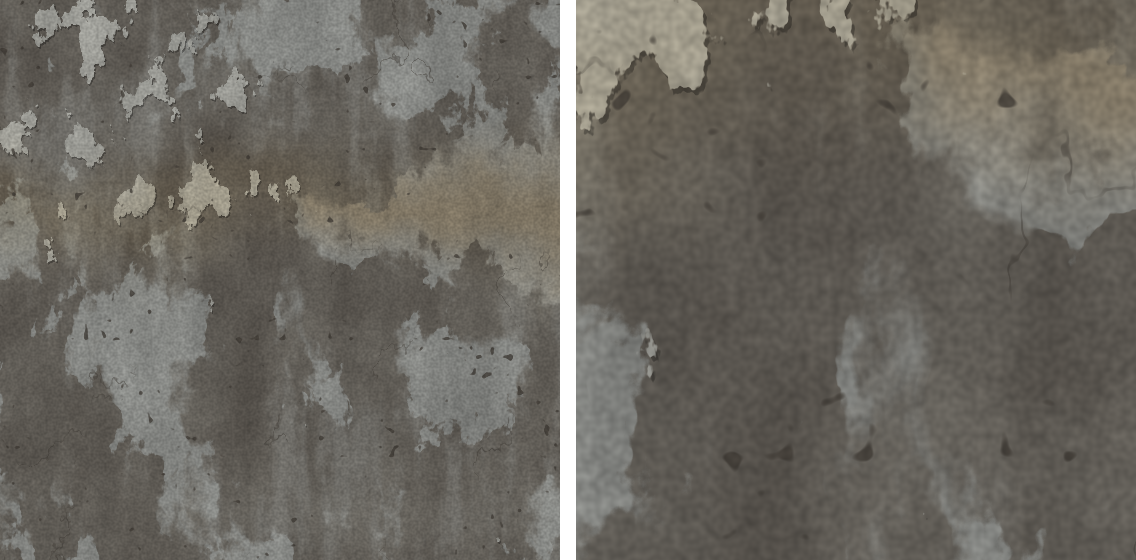
Left, the full canvas; right, a detail of the centre.
This texture is drawn by a WebGL 1 fragment shader. Its source:

```glsl
precision highp float;
uniform vec2 u_resolution;

const vec3 BARE_DARK = vec3(0.325, 0.308, 0.285);
const vec3 BARE_LIGHT = vec3(0.425, 0.412, 0.385);
const vec3 WASH = vec3(0.455, 0.452, 0.435);
const vec3 PLASTER = vec3(0.520, 0.527, 0.515);
const vec3 FLAKE = vec3(0.610, 0.612, 0.590);
const vec3 TAN = vec3(0.495, 0.468, 0.420);
const vec3 WARM_TINT = vec3(1.03, 0.99, 0.91);
const vec3 STAIN = vec3(0.230, 0.212, 0.190);

const vec2 PATCH_SCALE = vec2(5.6, 3.7);
const float PATCH_LEVEL = 0.11;
const float PATCH_EDGE = 0.035;
const vec2 FLAKE_SCALE = vec2(15.0, 10.0);
const float FLAKE_LEVEL = 0.20;
const vec2 FLAKE_CENTER = vec2(0.26, 0.78);
const vec2 SHADOW_SHIFT = vec2(-0.002, 0.003);
const float BAND_HEIGHT = 0.63;
const float BAND_WIDTH = 0.09;
const float GRAIN_SCALE = 210.0;
const float GRAIN_AMOUNT = 0.075;
const float STREAK_AMOUNT = 0.07;
const float PIT_SCALE = 62.0;

float hash(vec2 p) {
  vec3 q = fract(vec3(p.xyx) * vec3(0.1031, 0.1030, 0.0973));
  q += dot(q, q.yzx + 33.33);
  return fract((q.x + q.y) * q.z);
}

float cornerSlope(vec2 cell, vec2 offset) {
  float angle = 6.2832 * hash(cell);
  return dot(vec2(cos(angle), sin(angle)), offset);
}

float gradientNoise(vec2 p) {
  vec2 i = floor(p), f = fract(p);
  vec2 w = f * f * f * (f * (f * 6.0 - 15.0) + 10.0);
  vec2 e = vec2(1.0, 0.0);
  float low = mix(cornerSlope(i, f), cornerSlope(i + e, f - e), w.x);
  float high = mix(cornerSlope(i + e.yx, f - e.yx), cornerSlope(i + 1.0, f - 1.0), w.x);
  return mix(low, high, w.y);
}

float fbm(vec2 p) {
  float sum = 0.0, amplitude = 1.0;
  for (int octave = 0; octave < 6; octave++) {
    sum += amplitude * gradientNoise(p);
    p = mat2(1.92, 0.56, -0.56, 1.92) * p + 17.3;
    amplitude *= 0.55;
  }
  return sum;
}

// Small peeling flakes, gathered around one area
float flakeCover(vec2 uv, float area) {
  float height = fbm(uv * FLAKE_SCALE + 41.0);
  float level = FLAKE_LEVEL + 0.6 * (1.0 - area);
  return smoothstep(level, level + 0.05, height);
}

void main() {
  vec2 uv = gl_FragCoord.xy / u_resolution;

  // Broad fields that place the layers
  float broad = fbm(uv * 3.0 + 70.0);
  float cloud = fbm(uv * vec2(8.0, 6.0) + 12.0);
  float streak = fbm(vec2(uv.x * 17.0, uv.y * 2.2) + 28.0);
  float crumble = fbm(uv * 48.0 + 5.0);
  float fromBand = (uv.y - BAND_HEIGHT + 0.10 * broad) / BAND_WIDTH;
  float band = exp(-fromBand * fromBand);
  float tanArea = band * smoothstep(0.42, 0.62, uv.x + 0.15 * cloud);
  float flakeArea = 1.0 - smoothstep(0.17, 0.36, length(uv - FLAKE_CENTER) + 0.12 * broad);

  // Bare concrete with a soft grey wash
  vec3 color = mix(BARE_DARK, BARE_LIGHT, clamp(0.52 + 0.65 * cloud + 0.35 * broad, 0.0, 1.0));
  float wash = smoothstep(-0.05, 0.45, streak * 0.6 + broad * 0.6 + crumble * 0.12);
  color = mix(color, WASH, 0.65 * wash);

  // Plaster patches: crisp in places, worn thin in others
  vec2 warp = 0.25 * vec2(cloud, broad);
  float film = fbm(uv * PATCH_SCALE + warp + 3.0) + 0.14 * streak + 0.06 * crumble;
  float level = PATCH_LEVEL + 0.20 * flakeArea - 0.28 * tanArea;
  float softness = PATCH_EDGE + 0.16 * smoothstep(-0.05, 0.35, cloud);
  float plaster = smoothstep(level - softness, level + softness, film);
  vec3 plasterColor = mix(PLASTER, TAN, 0.85 * tanArea);
  plasterColor *= 1.0 + 0.12 * cloud + 0.10 * broad;
  color = mix(color, plasterColor, 0.93 * plaster);

  // Flakes with a thin shadow on one side
  float flake = flakeCover(uv, flakeArea);
  float shadow = max(flakeCover(uv + SHADOW_SHIFT, flakeArea) - flake, 0.0);
  color *= 1.0 - 0.30 * shadow;
  color = mix(color, FLAKE * (1.0 + 0.12 * cloud), 0.92 * flake);

  // Warm staining and vertical runs
  color *= mix(vec3(1.0), WARM_TINT, band * 0.9);
  color *= 1.0 + STREAK_AMOUNT * streak;

  // Clustered pits and sparse hairline cracks
  float pitField = gradientNoise(uv * PIT_SCALE) + 0.40 * fbm(uv * 7.0 + 90.0);
  float pits = smoothstep(0.50, 0.62, pitField);
  float crackLine = abs(fbm(uv * vec2(4.5, 3.5) + 55.0));
  float crackArea = smoothstep(0.15, 0.45, fbm(uv * 5.0 + 33.0));
  float cracks = (1.0 - smoothstep(0.004, 0.018, crackLine)) * crackArea;
  color = mix(color, STAIN, max(0.75 * pits, 0.40 * cracks));

  // Fine sandy grain
  float grain = gradientNoise(uv * GRAIN_SCALE) + 0.6 * gradientNoise(uv * GRAIN_SCALE * 0.5 + 9.0);
  color *= 1.0 + GRAIN_AMOUNT * (2.0 * grain + 0.6 * crumble);

  gl_FragColor = vec4(clamp(color, 0.0, 1.0), 1.0);
}
```
